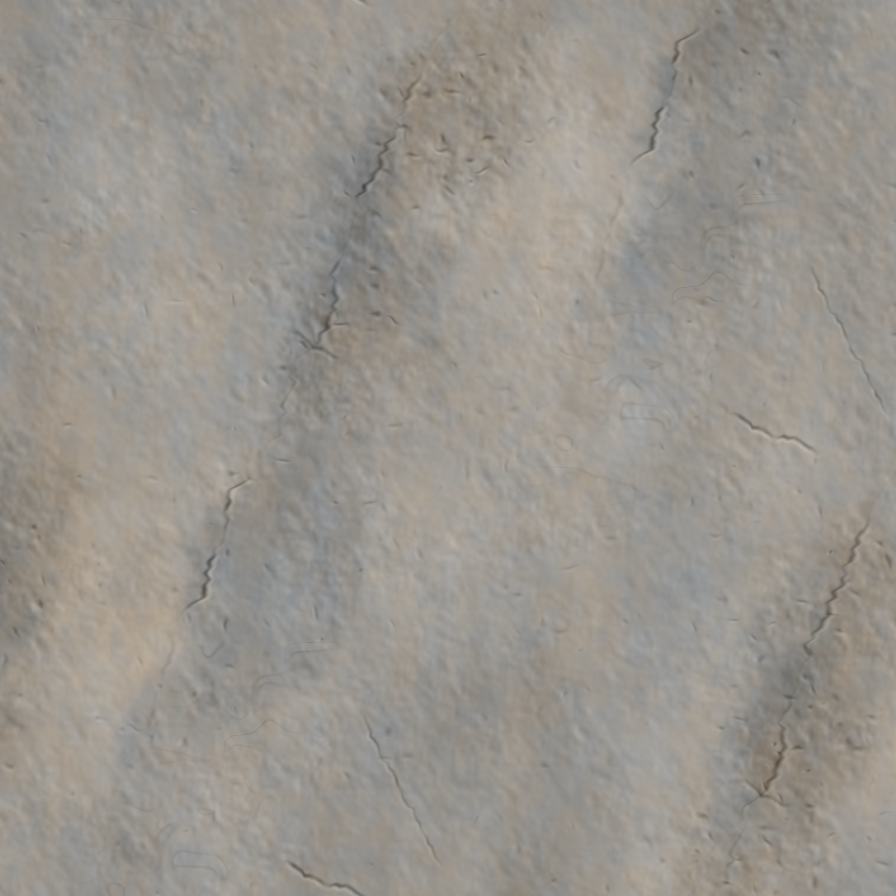
Write a Shadertoy shader that draws this texture.

```glsl
// Weathered grey stone slab with diagonal cracks, soft stains and fine chipped grain
#define BASE vec3(0.607, 0.590, 0.564)
#define WARM_SHIFT vec3(0.024, 0.003, -0.021)
#define STAIN_DEPTH 0.074
#define MOTTLE_DEPTH 0.135
#define GRAIN_DEPTH 0.115
#define SPECKLE_DEPTH 0.085
#define CRACK_DEPTH 0.22
#define CRACK_WIDTH 0.0024
#define CHIP_GRID 42.0
#define CHIP_DEPTH 0.12

float hash(vec2 p) {
    return fract(sin(dot(p, vec2(127.1, 311.7))) * 43758.5453);
}

float noise(vec2 p) {
    vec2 i = floor(p), f = fract(p);
    f = f * f * (3.0 - 2.0 * f);
    return mix(mix(hash(i), hash(i + vec2(1, 0)), f.x),
               mix(hash(i + vec2(0, 1)), hash(i + vec2(1, 1)), f.x), f.y);
}

float fbm(vec2 p) {
    float sum = 0.0, amp = 0.5;
    for (int i = 0; i < 4; i++) {
        sum += amp * noise(p);
        p = mat2(1.6, 1.2, -1.2, 1.6) * p + 7.3;
        amp *= 0.5;
    }
    return sum;
}

float band(float x, float lo, float hi, float soft) {
    return smoothstep(lo - soft, lo + soft, x) * (1.0 - smoothstep(hi - soft, hi + soft, x));
}

// Dark furrow with a lit lip on its positive side
float groove(float v, float w) {
    float lip = v - 2.0 * w;
    return 0.4 * exp(-lip * lip / (w * w)) - exp(-v * v / (w * w));
}

// Broken furrow along a segment from a to b
float scratch(vec2 p, vec2 a, vec2 b, float w, float wave) {
    float len = length(b - a);
    vec2 dir = (b - a) / len, d = p - a;
    float u = dot(d, dir);
    float v = dot(d, vec2(-dir.y, dir.x)) + (noise(vec2(u * 40.0, 5.0)) - 0.5) * wave;
    v += (noise(vec2(u * 170.0, 8.0)) - 0.5) * 0.003;
    return groove(v, w) * band(u, 0.0, len, 0.012) * (0.3 + noise(p * 85.0));
}

// Height of the grain: slanted flakes, level flakes and grit
float grainHeight(vec2 p) {
    vec2 flake = vec2(dot(p, vec2(0.83, -0.55)) * 120.0, dot(p, vec2(0.55, 0.83)) * 55.0);
    return 0.5 * noise(flake) + 0.3 * noise(p * vec2(75.0, 115.0) + 31.0) + 0.3 * noise(p * vec2(190.0, 165.0) + 77.0);
}

// Small ragged chips, one candidate per cell
float chips(vec2 p, float density) {
    vec2 cell = floor(p * CHIP_GRID);
    vec2 bent = p + 0.007 * (vec2(noise(p * 90.0), noise(p * 90.0 + 50.0)) - 0.5);
    float sum = 0.0;
    for (int j = -1; j <= 1; j++)
    for (int i = -1; i <= 1; i++) {
        vec2 id = cell + vec2(i, j);
        float keep = hash(id + 3.7);
        vec2 center = (id + vec2(hash(id), hash(id + 17.0))) / CHIP_GRID;
        float angle = mix(-0.2, 1.5, hash(id + 41.0));
        vec2 d = bent - center, dir = vec2(cos(angle), sin(angle));
        float u = dot(d, dir), v = dot(d, vec2(-dir.y, dir.x));
        float size = mix(0.002, 0.008, hash(id + 59.0));
        float width = mix(0.0017, 0.003, hash(id + 71.0));
        sum += groove(v, width) * exp(-u * u / (size * size)) * smoothstep(keep - 0.25, keep + 0.25, density);
    }
    return sum;
}

void mainImage(out vec4 fragColor, in vec2 fragCoord) {
    vec2 p = fragCoord / iResolution.y;
    p.y = 1.0 - p.y;
    float stain = 0.0, warmth = 0.0, cracks = 0.0, rough = 0.0;
    float edgeNoise = (fbm(p * 13.0) - 0.47) * 0.13 + (noise(p * 60.0) - 0.5) * 0.025;

    // Diagonal crack system, repeated on a half-step staggered lattice
    for (int k = -2; k <= 2; k++) {
        vec2 l = p + 0.5 * vec2(k, -k);
        float t = l.y;
        float wiggle = (noise(vec2(t * 17.0, 23.0)) - 0.5) * 0.026 + (noise(vec2(t * 60.0, 9.0)) - 0.5) * 0.013;
        wiggle += (noise(vec2(t * 150.0, 6.0)) - 0.5) * 0.007;
        float s = fract(l.x - 0.51 + 0.43 * t + 0.5) - 0.5;
        float e = s + edgeNoise;

        // Stains and pale areas on either side
        float brown = band(e, 0.0, 0.10, 0.055) * band(t, 0.02, 0.56, 0.10);
        float cool = band(e, -0.06, 0.015, 0.04) * band(t, 0.14, 0.50, 0.10);
        float pale = band(e, -0.17, -0.01, 0.035) * band(t, 0.52, 0.86, 0.13);
        float slate = band(e, 0.0, 0.17, 0.035) * band(t, 0.54, 0.84, 0.11);
        stain += 0.85 * brown + 0.65 * cool + 0.5 * slate - 0.35 * pale;
        warmth += 0.5 * brown - 0.7 * cool + 0.7 * pale - 0.5 * slate;
        rough += brown + 0.7 * cool + 0.3 * slate;

        // Main broken crack with its soft ragged shadow
        float broken = smoothstep(0.3, 0.7, 0.6 * noise(vec2(t * 30.0, 13.0)) + 0.4 * noise(l * 80.0));
        float strength = 0.6 * band(t, 0.06, 0.48, 0.05) + band(t, 0.54, 0.67, 0.02) + 0.25 * band(t, 0.67, 0.83, 0.04);
        float v = (s + wiggle) * 0.92;
        cracks += groove(v, CRACK_WIDTH * mix(0.7, 1.2, broken)) * strength * mix(0.15, 1.0, broken);
        float shadow = v + 0.012 * (noise(l * 70.0) - 0.3);
        cracks -= 0.32 * strength * exp(-shadow * shadow / 0.00022) * noise(l * 55.0 + 5.0);

        // Side scratches and faint level hairlines
        vec2 w = vec2(fract(l.x), t);
        cracks += 0.45 * scratch(w, vec2(0.405, 0.80), vec2(0.49, 0.96), 0.0018, 0.003);
        cracks += 0.8 * scratch(w, vec2(0.32, 0.965), vec2(0.412, 1.0), 0.0023, 0.008);
        cracks += 0.6 * scratch(w, vec2(0.33, 0.375), vec2(0.378, 0.393), 0.0022, 0.011);
        float contour = abs(noise(w * vec2(14.0, 48.0) + 2.0 * noise(w * 30.0)) - 0.5);
        float hairline = 1.0 - smoothstep(0.0, 0.11, contour);
        cracks -= 0.28 * hairline * band(s, 0.02, 0.17, 0.03) * band(t, 0.68, 1.05, 0.06) * noise(w * 38.0);
    }
    rough = min(rough, 1.0);

    // Broad mottling, upright streaks and lit grain
    float mottle = fbm(p * vec2(8.0, 5.0) + 4.0) - 0.47;
    float blotch = noise(p * vec2(38.0, 26.0) + 12.0) - 0.5;
    float streak = noise(p * vec2(28.0, 5.0) + 60.0) - 0.5;
    float relief = grainHeight(p) - grainHeight(p + vec2(0.004, -0.003));
    float speckle = fbm(p * vec2(85.0, 65.0)) - 0.47;
    float patchy = (0.7 + 0.5 * rough) * (0.5 + noise(p * 22.0 + 8.0));
    float shade = -STAIN_DEPTH * stain + MOTTLE_DEPTH * mottle + 0.022 * streak + 0.018 * blotch;
    shade += patchy * (GRAIN_DEPTH * relief + SPECKLE_DEPTH * speckle);
    shade += CRACK_DEPTH * cracks + CHIP_DEPTH * chips(p, 0.05 + 0.42 * rough);

    // Warm and cool tint, from wide drifts down to small flecks
    warmth += 2.2 * (fbm(p * vec2(14.0, 6.0) + 90.0) - 0.47) + 1.3 * (noise(p * vec2(70.0, 45.0) + 20.0) - 0.5);
    fragColor = vec4(BASE + shade + WARM_SHIFT * warmth, 1.0);
}
```
